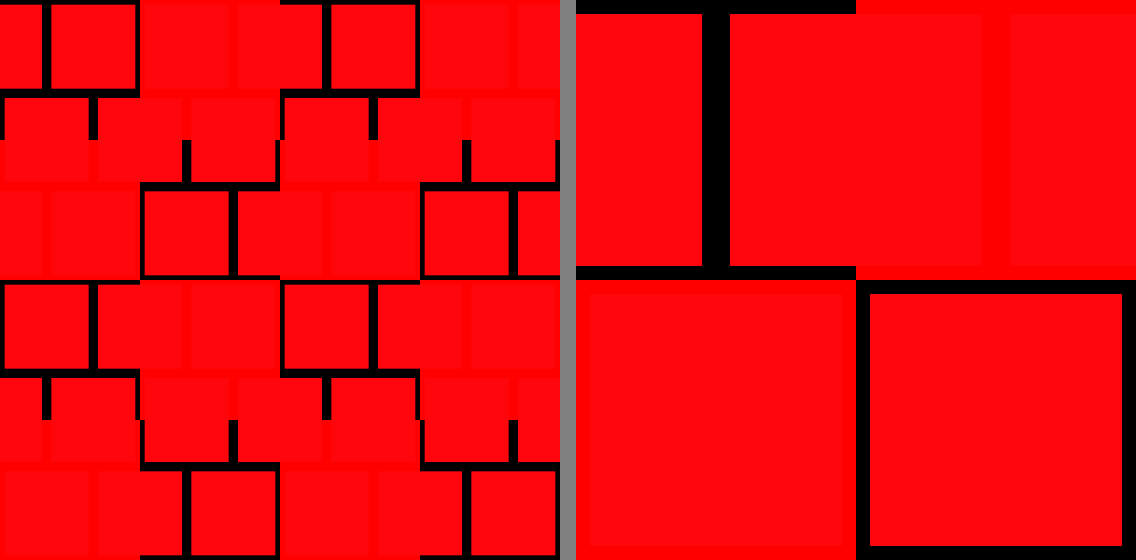
Left: the whole. Right: its middle third, enlarged.
A WebGL 1 fragment shader for this pattern:

```glsl
precision highp float;

uniform vec2 u_resolution;

#define BRICK_COUNT 6.0
#define ROW_SHIFT 0.5
#define GROUT_HALF_WIDTH 0.05
#define CHECKER_PERIODS 2.0
#define BRICK_COLOR vec3(1.0, 0.024, 0.047)
#define LIGHT_GROUT vec3(1.0, 0.0, 0.0)
#define DARK_GROUT vec3(0.0)

// Coverage of a pixel by the region where dist > 0, per axis
vec2 coverage(vec2 dist, vec2 pixel) {
    return clamp(dist / pixel + 0.5, 0.0, 1.0);
}

// 1 inside a brick, 0 in the grout; alternate rows are shifted
float brickMask(vec2 uv, vec2 pixel) {
    vec2 p = uv * BRICK_COUNT;
    p.x += ROW_SHIFT * mod(floor(p.y), 2.0);
    vec2 inset = 0.5 - GROUT_HALF_WIDTH - abs(fract(p) - 0.5);
    vec2 inside = coverage(inset, pixel * BRICK_COUNT);
    return inside.x * inside.y;
}

// 0 on even cells, 1 on odd cells; each period spans two cells
float checkerMask(vec2 uv, vec2 pixel) {
    vec2 dist = 0.25 - abs(fract(uv * CHECKER_PERIODS + 0.25) - 0.5);
    vec2 parity = 2.0 * coverage(dist, pixel * CHECKER_PERIODS) - 1.0;
    return 0.5 - 0.5 * parity.x * parity.y;
}

void main() {
    vec2 pixel = 1.0 / u_resolution;
    vec2 uv = gl_FragCoord.xy * pixel;

    // The checker sets the grout colour independently of the bricks
    vec3 grout = mix(LIGHT_GROUT, DARK_GROUT, checkerMask(uv, pixel));
    vec3 color = mix(grout, BRICK_COLOR, brickMask(uv, pixel));
    gl_FragColor = vec4(color, 1.0);
}
```
